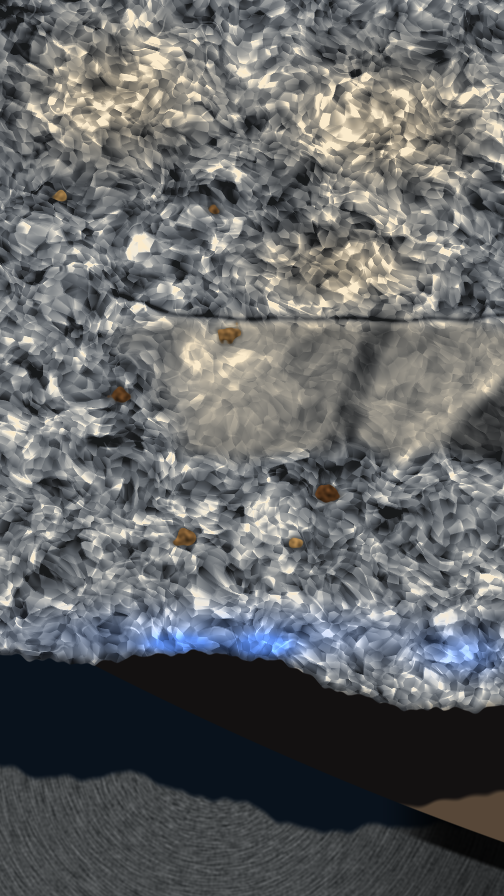
Give the GLSL for this texture, as a Shadertoy shader.

```glsl
vec2 hash2(vec2 p) {
  return fract(sin(vec2(dot(p, vec2(127.1, 311.7)), dot(p, vec2(269.5, 183.3)))) * 43758.5);
}

float noise(vec2 p) {
  vec2 i = floor(p), f = p - i, u = f * f * (3.0 - 2.0 * f), e = vec2(1, 0);
  float a = dot(hash2(i) - 0.5, f);
  float b = dot(hash2(i + e) - 0.5, f - e);
  float c = dot(hash2(i + e.yx) - 0.5, f - e.yx);
  float d = dot(hash2(i + 1.0) - 0.5, f - 1.0);
  return 2.0 * mix(mix(a, b, u.x), mix(c, d, u.x), u.y);
}

// Randomly tilted planes, one per Voronoi cell, joined by soft folds
float facets(vec2 p) {
  float near = 9.0, next = 9.0, nearTone = 0.0, nextTone = 0.0;
  for (int k = 0; k < 9; k++) {
    vec2 cell = floor(p) + vec2(k % 3 - 1, k / 3 - 1);
    vec2 r = cell + 0.1 + 0.8 * hash2(cell) - p;
    float d = length(r);
    float tone = hash2(cell + 31.0).x - 0.5 + dot(r, 1.6 * hash2(cell + 57.0) - 0.8);
    if (d < near) {
      next = near; nextTone = nearTone;
      near = d; nearTone = tone;
    } else if (d < next) {
      next = d; nextTone = tone;
    }
  }
  return mix(0.5 * (nearTone + nextTone), nearTone, smoothstep(0.0, 0.1, next - near));
}

float glow(vec2 p, float x, float y, float w, float h) {
  vec2 q = (p - vec2(x, y)) / vec2(w, h);
  return exp(-dot(q, q));
}

vec3 foil(vec2 p) {
  vec2 warp = vec2(noise(p * 17.0), noise(p * 17.0 + 40.0));
  vec2 q = mat2(0.9, 0.5, -0.4, 1.1) * (p + 0.024 * warp);

  // Flattened panel between the long crease and the lower ridge
  float calm = smoothstep(0.14, 0.23, p.x + 0.3 * (p.y - 0.56) + 0.06 * warp.x)
    * smoothstep(0.48, 0.51, p.y + 0.03 * warp.y) * (1.0 - smoothstep(0.625, 0.66, p.y + 0.02 * warp.x));

  // Crumpled reflections at three sizes
  float crumple = 0.22 * facets(q * 26.0) + 0.28 * facets(q * 52.0 + 7.0) + 0.24 * facets(q * 96.0 + 3.0);
  crumple += 0.04 * sin(14.0 * noise(q * 26.0) + 9.0 * noise(q * 48.0));
  float fold = 1.0 - smoothstep(0.0, 0.05, abs(noise(q * 36.0 + 5.0)));
  crumple += 0.17 * fold * smoothstep(-0.05, 0.3, noise(p * 45.0));

  // Broad light and shade
  float warm = glow(p, 0.13, 0.89, 0.1, 0.08) + glow(p, 0.43, 0.86, 0.12, 0.08) + glow(p, 0.38, 0.7, 0.09, 0.05);
  float tone = 0.45 + 0.11 * warm + 0.1 * noise(p * 9.0);
  tone -= 0.2 * glow(p, 0.0, 0.98, 0.09, 0.08) + 0.12 * glow(p, 0.33, 0.76, 0.06, 0.06);
  tone -= 0.12 * glow(p, 0.5, 0.96, 0.09, 0.05) + 0.1 * glow(p, 0.21, 0.84, 0.03, 0.06);
  tone -= 0.1 * glow(p, 0.02, 0.68, 0.1, 0.06) + 0.16 * glow(p, 0.51, 0.488, 0.08, 0.012);
  tone += 0.08 * glow(p, 0.22, 0.3, 0.3, 0.04) - 0.09 * glow(p, 0.33, 0.475, 0.12, 0.012);

  // Sheen and slanted bands across the flat panel
  float strip = p.x - 0.375 - 0.35 * (p.y - 0.495) + 0.01 * warp.x;
  float roll = p.x - p.y + 0.035 + 0.01 * warp.y;
  float panel = 0.48 + 0.25 * glow(p, 0.24, 0.575, 0.05, 0.055) + 0.07 * warp.y;
  panel -= 0.2 * (1.0 - smoothstep(0.008, 0.022, abs(strip)));
  panel += 0.2 * exp(-roll * roll / 0.0003) - 0.24 * smoothstep(0.01, 0.04, roll);
  panel += 0.2 * noise(vec2(roll * 45.0, p.y * 14.0));
  tone = mix(tone + crumple, panel + crumple * 0.28, calm * 0.92);

  // Long crease with a lit lower lip
  float crease = p.y - 0.644 - 0.036 * exp((0.117 - p.x) / 0.05) - 0.012 * warp.x;
  float lip = (crease + 0.007) / 0.004;
  tone += smoothstep(0.09, 0.15, p.x) * (0.1 * exp(-lip * lip) - 0.25 * exp(-crease * crease / 0.000006));

  tone = max(tone, 0.1);
  tone += 0.25 * smoothstep(0.6, 0.9, tone);
  float warmth = clamp(0.2 + 0.7 * warm + calm * 0.4 + 1.2 * (tone - 0.5), 0.0, 1.0);
  vec3 col = min(tone, 0.92) * mix(vec3(0.94, 1.0, 1.07), vec3(1.07, 1.0, 0.87), warmth);

  // Blue reflections near the front rim
  float blue = glow(p, 0.2, 0.281, 0.035, 0.01) + glow(p, 0.295, 0.279, 0.03, 0.013)
    + 0.5 * glow(p, 0.52, 0.27, 0.05, 0.025) + 0.35 * glow(p, 0.25, 0.29, 0.2, 0.03);
  return mix(col, vec3(0.32, 0.52, 0.92) * (0.55 + tone), min(blue, 0.85));
}

vec3 worktop(vec2 p, float aa) {
  // Brushed arcs
  vec2 r = p - vec2(0.24, 0.17);
  float brushed = noise(vec2(length(r) * 330.0, atan(r.y, r.x) * 9.0));
  vec3 col = vec3(0.25, 0.26, 0.265) + 0.14 * brushed + 0.08 * noise(p * 260.0);
  col *= 1.1 - 0.4 * smoothstep(0.3, 0.56, p.x);

  // Ragged shadow cast by the foil
  float shadow = 0.142 - 0.065 * smoothstep(0.08, 0.4, p.x) + 0.025 * noise(vec2(p.x * 16.0, 2.5))
    + 0.012 * noise(vec2(p.x * 50.0, 6.5));
  col = mix(col, vec3(0.035, 0.07, 0.11), smoothstep(-0.004, 0.005, p.y - shadow));

  // Dark board with a lit corner and a shadow beneath it
  float x = p.x - 0.104;
  float board = p.y - 0.258 + 0.51 * x - 0.17 * x * x;
  col *= 1.0 - 0.85 * smoothstep(0.42, 0.5, p.x) * smoothstep(-0.035, -0.028, board);
  float lit = 1.0 - smoothstep(-0.003, 0.004, p.y - 0.031 - 0.15 * p.x - 0.01 * noise(p * 35.0));
  vec3 wood = mix(vec3(0.075, 0.065, 0.065), vec3(0.34, 0.28, 0.22), lit);
  return mix(col, wood, smoothstep(-aa, aa, board));
}

void mainImage(out vec4 fragColor, in vec2 fragCoord) {
  vec2 p = fragCoord / iResolution.y;
  float aa = 1.0 / iResolution.y;
  vec3 col = foil(p);

  // Crumbs: position and radius
  vec3 crumbs[7] = vec3[7](vec3(0.133, 0.559, 0.012), vec3(0.256, 0.628, 0.013), vec3(0.365, 0.449, 0.013),
    vec3(0.206, 0.4, 0.013), vec3(0.068, 0.781, 0.009), vec3(0.238, 0.766, 0.007), vec3(0.33, 0.394, 0.008));
  for (int i = 0; i < 7; i++) {
    vec2 r = p - crumbs[i].xy;
    float size = crumbs[i].z;
    float edge = length(r * vec2(0.9, 1.2)) - size * (0.85 + 0.8 * noise(p * 100.0));
    vec3 crust = mix(vec3(0.3, 0.19, 0.1), vec3(0.6, 0.47, 0.28), fract(float(i) * 0.45 + 0.1));
    crust *= 1.0 + 0.8 * noise(p * 180.0) + 0.25 * r.y / size;
    col *= 0.7 + 0.3 * smoothstep(0.0, 0.006, edge);
    col = mix(col, crust, 1.0 - smoothstep(-aa, aa, edge));
  }

  // Crumpled front rim over the worktop
  float rim = 0.268 - 0.058 * smoothstep(0.24, 0.48, p.x) - 0.007 * glow(p, 0.075, p.y, 0.04, 1.0)
    + 0.012 * noise(vec2(p.x * 32.0, 4.5)) + 0.008 * noise(vec2(p.x * 90.0, 8.5));
  col *= 0.6 + 0.4 * smoothstep(0.0, 0.012, p.y - rim);
  col = mix(worktop(p, aa), col, smoothstep(-aa, aa, p.y - rim));
  fragColor = vec4(clamp(col, 0.0, 1.0), 1.0);
}
```
